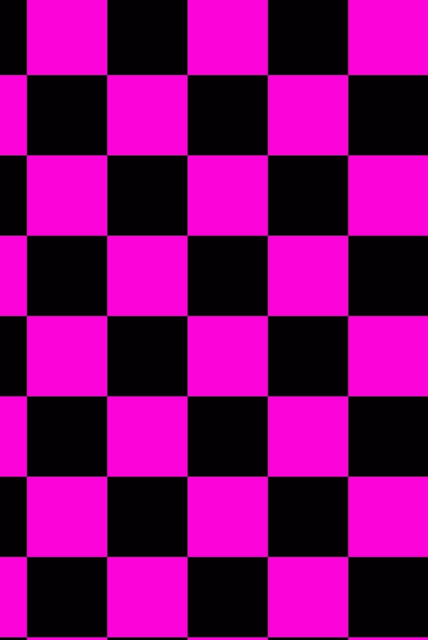
This pattern is drawn by a WebGL 1 fragment shader. Its source:

```glsl
precision highp float;

uniform vec2 u_resolution;

const vec3 MAGENTA = vec3(0.99, 0.01, 0.85);
const vec3 BLACK = vec3(0.01, 0.0, 0.01);

// All lengths are fractions of the canvas height.
const float CELL_SIZE = 0.1255;
const vec2 GRID_ORIGIN = vec2(0.0421, 0.0042);
const float SEAM_HALF_WIDTH = 0.0017;
const float SEAM_GREY = 1.2;

// Square wave of period two: +1 in even cells, -1 in odd ones, ramped at seams.
vec2 softSquareWave(vec2 cell, float halfWidth) {
  vec2 parity = 1.0 - 2.0 * mod(floor(cell), 2.0);
  vec2 seamDistance = 0.5 - abs(fract(cell) - 0.5);
  return parity * clamp(seamDistance / halfWidth, 0.0, 1.0);
}

// Coverage of the bright squares, from 0 to 1.
float checker(vec2 cell, float halfWidth) {
  vec2 wave = softSquareWave(cell, halfWidth);
  return 0.5 - 0.5 * wave.x * wave.y;
}

// Blend two colours, with a slight loss of saturation along the seam.
vec3 seamBlend(vec3 dark, vec3 bright, float coverage, float grey) {
  vec3 color = mix(dark, bright, coverage);
  color.g += grey * coverage * coverage * coverage * (1.0 - coverage);
  return color;
}

void main() {
  vec2 position = gl_FragCoord.xy / u_resolution.y;
  vec2 cell = (position - GRID_ORIGIN) / CELL_SIZE;

  // Keep seams at least one pixel wide on small canvases.
  float halfWidth = max(SEAM_HALF_WIDTH, 0.5 / u_resolution.y) / CELL_SIZE;
  float coverage = checker(cell, halfWidth);

  gl_FragColor = vec4(seamBlend(BLACK, MAGENTA, coverage, SEAM_GREY), 1.0);
}
```
